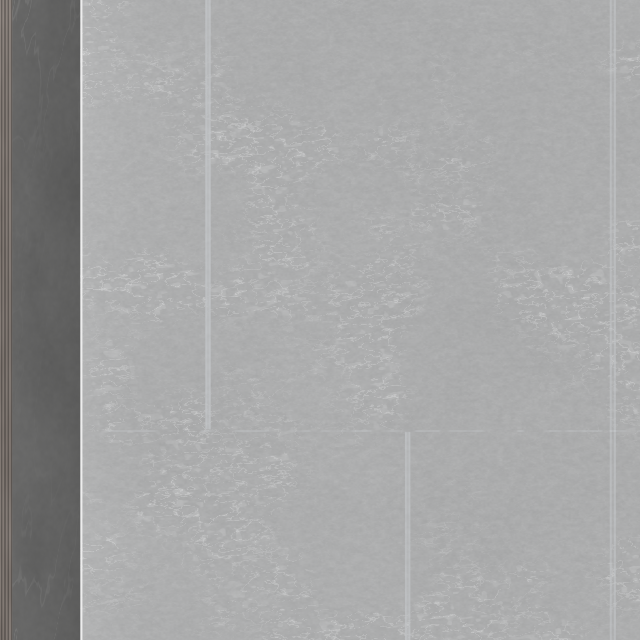
Give the GLSL for this texture, as a three.js fragment shader.

```glsl
varying vec2 vUv;

const float BAND_EDGE = 0.1255;
const float SEAM_Y = 0.3265;
const vec3 PANEL_GREY = vec3(0.672, 0.675, 0.677);
const vec3 BAND_GREY = vec3(0.362, 0.362, 0.360);
const vec3 STRIP_BROWN = vec3(0.455, 0.425, 0.405);
const vec3 GROOVE_LIGHT = vec3(0.755, 0.765, 0.775);

float hash(vec2 p) {
  vec3 q = fract(vec3(p.xyx) * 0.1031);
  q += dot(q, q.yzx + 33.33);
  return fract((q.x + q.y) * q.z);
}

float noise(vec2 p) {
  vec2 i = floor(p);
  vec2 f = fract(p);
  f = f * f * (3.0 - 2.0 * f);
  return mix(mix(hash(i), hash(i + vec2(1.0, 0.0)), f.x),
             mix(hash(i + vec2(0.0, 1.0)), hash(i + vec2(1.0, 1.0)), f.x), f.y);
}

float fbm(vec2 p) {
  float sum = 0.0;
  float gain = 0.5;
  for (int i = 0; i < 4; i++) {
    sum += gain * noise(p);
    p = mat2(0.8, 0.6, -0.6, 0.8) * p * 2.03 + 17.0;
    gain *= 0.5;
  }
  return sum / 0.9375;
}

// Soft-edged stripe around a centre line
float stripe(float x, float centre, float halfWidth, float soft) {
  return 1.0 - smoothstep(halfWidth - soft, halfWidth + soft, abs(x - centre));
}

// Thin contour of a noise field
float vein(vec2 p, float width) {
  return 1.0 - smoothstep(0.0, width, abs(fbm(p) - 0.5));
}

// Groove with a slightly darker core and brighter rims
float groove(float x, float centre, float halfWidth, float core) {
  return stripe(x, centre, halfWidth, 0.001)
       - core * stripe(x, centre, halfWidth * 0.35, 0.001);
}

vec3 panel(vec2 uv) {
  float cloud = fbm(uv * vec2(4.0, 6.0) + 3.0);
  float grain = fbm(uv * vec2(110.0, 190.0)) - 0.5;
  float fine = noise(uv * vec2(300.0, 380.0)) - 0.5;
  vec3 col = PANEL_GREY + 0.025 * (cloud - 0.5) + 0.04 * grain + 0.016 * fine;
  col += 0.025 * exp(-(uv.x - BAND_EDGE) * 18.0);

  // Pale scuffs gathered in worn patches
  float worn = smoothstep(0.46, 0.72, fbm(uv * vec2(7.0, 9.0) + 41.0));
  vec2 slanted = vec2(uv.x + 0.3 * uv.y, uv.y - 0.12 * uv.x);
  float scuff = vein(slanted * vec2(42.0, 95.0), 0.045);
  float fleck = smoothstep(0.66, 0.86, noise(slanted * vec2(90.0, 170.0) + 9.0));
  col += (0.055 * scuff + 0.035 * fleck) * (0.15 + worn);

  // Vertical grooves and the faint horizontal seam
  float above = smoothstep(SEAM_Y + 0.001, SEAM_Y + 0.004, uv.y);
  float below = 1.0 - smoothstep(SEAM_Y - 0.003, SEAM_Y, uv.y);
  float lines = 0.85 * groove(uv.x, 0.325, 0.0042, 0.25) * above;
  lines += 0.75 * groove(uv.x, 0.637, 0.0042, 0.35) * below;
  lines += 0.65 * groove(uv.x, 0.9575, 0.0048, 0.75);
  float broken = smoothstep(0.3, 0.7, noise(vec2(uv.x * 75.0, 5.0)));
  lines += 0.45 * broken * stripe(uv.y, SEAM_Y, 0.0014, 0.001);
  lines *= 0.85 + 0.3 * noise(uv * 160.0);
  return mix(col, GROOVE_LIGHT, clamp(lines, 0.0, 1.0));
}

vec3 darkBand(vec2 uv) {
  float across = uv.x / BAND_EDGE;
  float cloud = fbm(uv * vec2(22.0, 7.0)) - 0.5;
  float grain = fbm(uv * vec2(150.0, 120.0)) - 0.5;
  vec3 col = BAND_GREY + 0.045 * (1.0 - across) + 0.05 * cloud + 0.025 * grain;

  // Long upright scratches, stronger near both ends
  float ends = smoothstep(0.2, 0.5, abs(uv.y - 0.5));
  vec2 leaning = vec2(uv.x - 0.12 * uv.y, uv.y);
  float scratch = vein(leaning * vec2(34.0, 7.0) + 12.0, 0.025);
  return col + 0.045 * scratch * (0.2 + ends) * (1.0 - 0.6 * across);
}

// Ribbed brown strip on the outer edge
vec3 ribbedStrip(vec2 uv) {
  float rib = abs(fract(uv.x / 0.0052) - 0.5) * 2.0;
  float wear = fbm(uv * vec2(60.0, 12.0)) - 0.5;
  vec3 col = STRIP_BROWN + 0.07 * wear + 0.04 * smoothstep(0.6, 0.9, uv.y);
  return col * mix(0.8, 1.1, smoothstep(0.15, 0.75, rib));
}

void main() {
  vec3 band = mix(ribbedStrip(vUv), darkBand(vUv),
                  smoothstep(0.0175, 0.0205, vUv.x));
  vec3 col = mix(band, panel(vUv), smoothstep(BAND_EDGE - 0.001, BAND_EDGE + 0.001, vUv.x));

  // Bright bevel between band and panel
  col = mix(col, vec3(0.93), stripe(vUv.x, BAND_EDGE + 0.0018, 0.0015, 0.001));
  gl_FragColor = vec4(col, 1.0);
}
```
